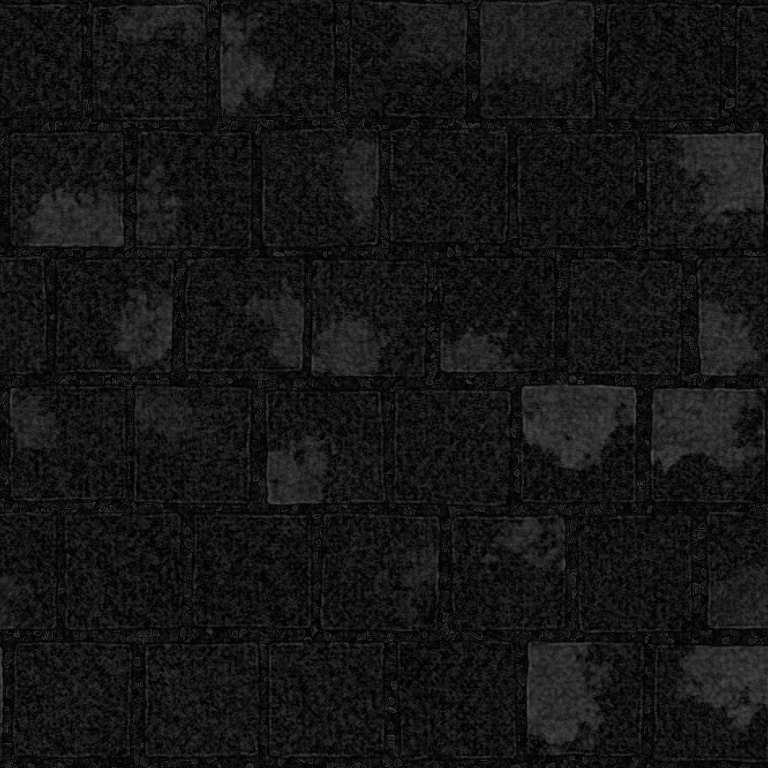
Reproduce this texture map procedurally as a Shadertoy shader.

```glsl
// Dark square cobblestones in six shifted rows, with gravel joints and pale lichen patches.

float hash(vec2 p) {
    return fract(sin(dot(p, vec2(127.1, 311.7))) * 43758.5453);
}

vec2 hash2(vec2 p) {
    return vec2(hash(p), hash(p + 47.3));
}

float noise(vec2 p) {
    vec2 i = floor(p), f = fract(p);
    f = f * f * (3.0 - 2.0 * f);
    return mix(mix(hash(i), hash(i + vec2(1, 0)), f.x),
               mix(hash(i + vec2(0, 1)), hash(i + vec2(1, 1)), f.x), f.y);
}

float fbm(vec2 p) {
    float sum = 0.0, amp = 0.5;
    for (int i = 0; i < 4; i++) {
        sum += amp * noise(p);
        p = mat2(1.6, 1.2, -1.2, 1.6) * p + 17.1;
        amp *= 0.5;
    }
    return sum;
}

// Nearest distance, second nearest distance, and a random value of the nearest cell
vec3 cellular(vec2 p) {
    vec2 base = floor(p);
    vec3 best = vec3(8.0, 8.0, 0.0);
    for (int y = -1; y <= 1; y++)
    for (int x = -1; x <= 1; x++) {
        vec2 cell = base + vec2(x, y);
        float d = length(cell + 0.1 + 0.8 * hash2(cell) - p);
        if (d < best.x) best = vec3(d, best.x, hash(cell + 9.7));
        else best.y = min(best.y, d);
    }
    return best;
}

float roundedBox(vec2 p, vec2 halfSize, float radius) {
    vec2 q = abs(p) - halfSize + radius;
    return length(max(q, 0.0)) + min(max(q.x, q.y), 0.0) - radius;
}

// Lobed patch that creeps inward from a random side of the stone
float lichenMask(vec2 local, vec2 id, vec2 p) {
    float angle = 6.2832 * hash(id + 3.1);
    vec2 centre = 0.38 * vec2(cos(angle), sin(angle));
    float size = hash(id + 8.4);
    float reach = mix(0.2, 0.58, size * size);
    float lobes = cellular(p * 12.0).x;
    float d = length(local - centre) - reach + 0.8 * (fbm(p * 5.0) - 0.47) + 0.22 * (lobes - 0.4);
    float present = step(0.36, hash(id + 5.9));
    return present * mix(0.4, 1.0, hash(id + 1.7)) * (1.0 - smoothstep(-0.09, 0.05, d));
}

void mainImage(out vec4 fragColor, in vec2 fragCoord) {
    vec2 p = 6.0 * fragCoord / iResolution.xy;
    float pixel = 6.0 / iResolution.y;

    // Stone layout: each row has its own sideways shift
    float rowShift[6] = float[6](0.06, 0.48, 0.02, 0.40, 0.02, 0.68);
    int row = clamp(int(p.y), 0, 5);
    vec2 shifted = p - vec2(rowShift[row], 0.0);
    vec2 id = vec2(mod(floor(shifted.x), 6.0), float(row));
    vec2 local = fract(shifted) - vec2(0.5, 0.525) - 0.04 * (hash2(id + 2.2) - 0.5);
    float turn = 0.05 * (hash(id + 6.6) - 0.5);
    local = mat2(cos(turn), sin(turn), -sin(turn), cos(turn)) * local;

    // Uneven outline
    vec2 halfSize = 0.45 + 0.02 * (hash2(id + 4.5) - 0.5);
    float edge = roundedBox(local, halfSize, 0.035);
    edge += 0.02 * (noise(p * 6.0) - 0.5) + 0.012 * (noise(p * 22.0) - 0.5);
    float stone = 1.0 - smoothstep(-pixel, pixel, edge);

    // Stone face: fine grain on turned grids, slow mottling and small pits
    vec2 turned = mat2(0.8, 0.6, -0.6, 0.8) * p;
    float grain = 0.5 * noise(turned * 43.0) + 0.5 * noise(p * 79.0 + 5.0) - 0.5;
    float face = 0.073 + 0.25 * grain + 0.03 * (fbm(p * 3.0) - 0.47);
    face += 0.016 * (hash(id + 7.3) - 0.5);
    vec3 pit = cellular(p * 14.0 + 31.0);
    face *= 1.0 - 0.7 * step(0.84, pit.z) * (1.0 - smoothstep(0.1, 0.24, pit.x));

    // Lichen: bright tufts over a thinner film
    float lichen = lichenMask(local, id, p);
    float tufts = 1.0 - smoothstep(0.1, 0.75, cellular(p * 18.0 + 12.0).x);
    float growth = 0.148 + 0.06 * tufts + 0.14 * grain + 0.12 * (fbm(p * 7.0) - 0.47);
    face = mix(face, growth, lichen);

    // Worn rim with a dark crease inside it
    float rim = 1.0 - smoothstep(0.003, 0.014, abs(edge + 0.013));
    float crease = 1.0 - smoothstep(0.003, 0.014, abs(edge + 0.034));
    float wear = smoothstep(0.15, 0.6, noise(p * 7.0 + 40.0));
    face += (0.055 * rim - 0.02 * crease) * wear;

    // Gravel in the joints: mixed pebbles, light outlines, black between them
    vec2 warped = p + 0.05 * vec2(noise(p * 13.0), noise(p * 13.0 + 60.0));
    vec3 pebble = cellular(warped * 17.0);
    float gap = pebble.y - pebble.x;
    float body = smoothstep(0.08, 0.2, gap);
    float outline = body * (1.0 - smoothstep(0.22, 0.42, gap));
    float gravel = 0.022 + body * (0.022 + 0.06 * pebble.z * pebble.z);
    gravel += 0.085 * outline * smoothstep(0.2, 0.8, pebble.z) + 0.17 * grain;
    gravel *= mix(0.35, 1.0, smoothstep(0.004, 0.024, edge));

    float value = max(mix(gravel, face, stone), 0.012);
    fragColor = vec4(value * vec3(1.0, 1.015, 1.0), 1.0);
}
```
